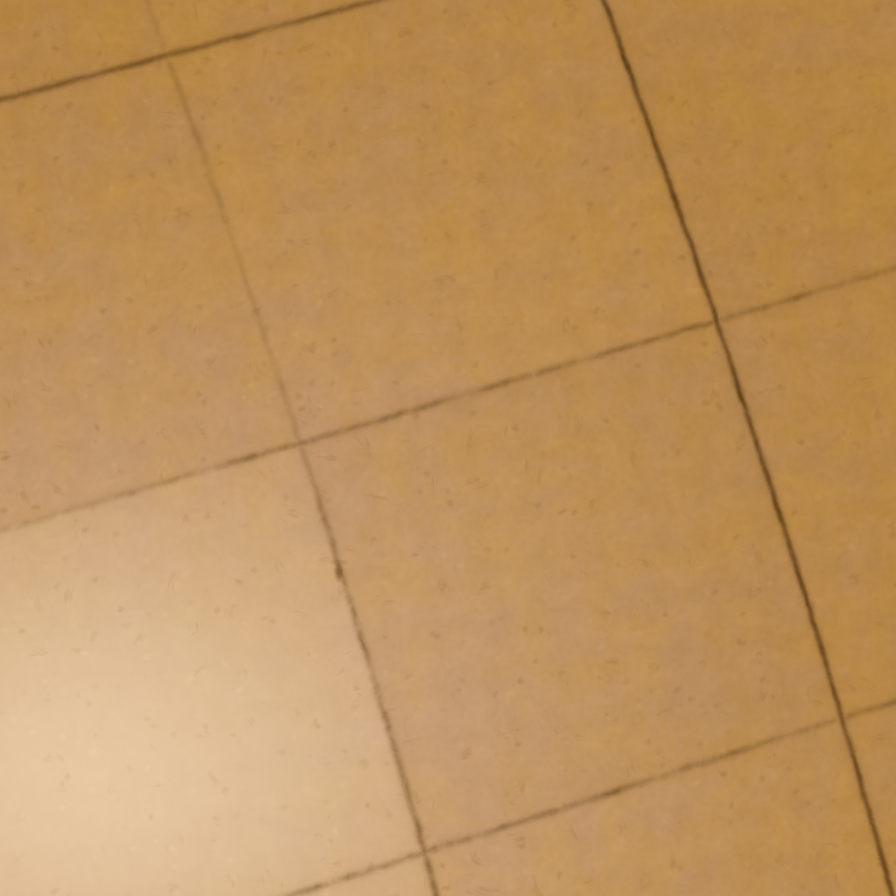
Give the GLSL for this texture, as a three.js fragment shader.

```glsl
varying vec2 vUv;

const float TILE_SIZE = 0.486;
const float SEAM_WIDTH = 0.0042;
const float DARK_SEAM_WIDTH = 0.0034;
const float GRAIN_AMOUNT = 0.016;
const float BLOTCH_AMOUNT = 0.015;
const float SCUFF_STRENGTH = 0.16;
const float FLECK_CELLS = 40.0;
const float FLECK_STRENGTH = 0.24;
const vec2 GLOW_CENTER = vec2(0.09, 0.13);
const vec2 GLOW_RADIUS = vec2(0.40, 0.29);
const vec2 CHIP_CENTER = vec2(0.378, 0.361);
const vec3 LIT_TAN = vec3(0.752, 0.582, 0.398);
const vec3 SHADED_OCHRE = vec3(0.700, 0.515, 0.272);
const vec3 GLOW_CREAM = vec3(0.900, 0.780, 0.635);
const vec3 GOLD_TINT = vec3(0.012, 0.006, -0.022);
const vec3 ROSE_TINT = vec3(-0.004, -0.002, 0.026);
const vec3 SEAM_BROWN = vec3(0.350, 0.225, 0.085);
const vec3 FLECK_BROWN = vec3(0.500, 0.345, 0.170);

vec2 hash2(vec2 p) {
  vec3 q = fract(p.xyx * vec3(0.1031, 0.1030, 0.0973));
  q += dot(q, q.yzx + 33.33);
  return fract((q.xx + q.yz) * q.zy);
}

// Cellular noise: distance to the nearest point, and that point's random id
vec2 cells(vec2 p) {
  vec2 base = floor(p);
  vec2 nearest = vec2(9.0, 0.0);
  for (int j = -1; j <= 1; j++) {
    for (int i = -1; i <= 1; i++) {
      vec2 cell = base + vec2(float(i), float(j));
      float d = length(cell + hash2(cell + 71.0) - p);
      if (d < nearest.x) nearest = vec2(d, hash2(cell + 19.0).x);
    }
  }
  return nearest;
}

// Layered, rotated sines, roughly -1 to 1
float mottle(vec2 p) {
  float sum = 0.0;
  float weight = 0.5;
  for (int i = 0; i < 5; i++) {
    p = mat2(0.8, 0.6, -0.6, 0.8) * p * 1.7 + 1.3;
    p += 0.6 * sin(p.yx * 0.9);
    sum += weight * sin(p.x) * cos(p.y);
    weight *= 0.72;
  }
  return sum;
}

// Tilted floor grid with slight perspective and lens bend
vec2 floorCoords(vec2 p) {
  float column = (p.x - 0.487 + p.y * (0.277 + 0.046 * p.y)) / 0.5095;
  float row = (p.y - 0.293 * p.x - 0.4076) / (0.508 - 0.018 * p.x - 0.031 * p.y);
  return vec2(column, row);
}

// Soft groove with a faint dirty halo
float seam(float d, float width) {
  float x = d / width;
  return exp(-x * x) + 0.10 * exp(-0.15 * x * x);
}

void main() {
  vec2 grid = floorCoords(vUv);
  vec2 line = floor(grid + 0.5);
  vec2 tile = floor(grid);

  // Room light and broad colour mottling
  float shade = smoothstep(0.2, 1.0, length(vUv - vec2(0.2, 0.1)));
  vec3 color = mix(LIT_TAN, SHADED_OCHRE, shade);
  float tint = 0.6 * mottle(vUv * 7.0) + 0.7 * mottle(vUv * 22.0 + 4.0);
  color += mix(ROSE_TINT, GOLD_TINT, smoothstep(-0.9, 0.9, tint));
  color += 0.010 * (hash2(tile + 40.0).x - 0.5);

  // Reflected glow, strongest on the lower left tile
  vec2 g = (vUv - GLOW_CENTER) / GLOW_RADIUS;
  vec2 inside = 1.0 - smoothstep(-0.016, 0.016, grid);
  float glow = exp(-dot(g, g)) * mix(0.5, 1.0, inside.x * inside.y);
  color = mix(color, GLOW_CREAM, glow);

  // Blotchy grain, ragged scuffs and sparse soft flecks
  float calm = 1.0 - 0.65 * glow;
  float grain = cells(vUv * 95.0 + 0.5 * mottle(vUv * 40.0)).x - 0.45;
  color += calm * (GRAIN_AMOUNT * grain + BLOTCH_AMOUNT * mottle(vUv * 42.0 + 2.0));
  float scuff = smoothstep(0.50, 1.10, mottle(vUv * 46.0 + 31.0));
  color = mix(color, FLECK_BROWN, SCUFF_STRENGTH * calm * scuff);
  vec2 ragged = 0.16 * vec2(mottle(vUv * 40.0), mottle(vUv * 40.0 + 9.0));
  vec2 fleck = cells(mat2(0.9, 0.3, -0.4, 1.0) * vUv * FLECK_CELLS + ragged);
  float spot = 1.0 - smoothstep(0.0, 0.24, fleck.x);
  float darkSpot = spot * smoothstep(0.72, 1.0, fleck.y);
  float paleSpot = spot * (1.0 - smoothstep(0.0, 0.25, fleck.y));
  color = mix(color, FLECK_BROWN, FLECK_STRENGTH * calm * darkSpot);
  color += 0.022 * paleSpot;

  // Seams: broken, uneven grooves, each line with its own wear
  float wear = 0.5 * mottle(vUv * 15.0) + 0.9 * mottle(vUv * 36.0 + 5.0);
  vec2 wobble = 0.0012 * vec2(mottle(vUv * 40.0), mottle(vUv * 40.0 + 8.0));
  vec2 d = abs((grid - line) * TILE_SIZE + wobble);
  float darkColumn = step(0.5, line.x);
  float darkRow = step(0.5, line.y);
  float fadedColumn = mix(0.13, 0.32, 1.0 - smoothstep(0.30, 0.54, vUv.y));
  float fadedRow = mix(0.14, 0.26, smoothstep(0.12, 0.32, vUv.x));
  vec2 strength = vec2(mix(fadedColumn, 0.66, darkColumn), mix(fadedRow, 0.48, darkRow));
  strength *= 1.0 + wear * mix(vec2(0.75), vec2(0.28), vec2(darkColumn, darkRow));
  float columnSeam = seam(d.x, mix(SEAM_WIDTH, DARK_SEAM_WIDTH, darkColumn));
  vec2 seams = strength * vec2(columnSeam, seam(d.y, SEAM_WIDTH));
  color = mix(color, SEAM_BROWN, clamp(max(seams.x, seams.y), 0.0, 0.9));

  // Small chip beside a seam
  float chip = length((vUv - CHIP_CENTER) * vec2(1.8, 0.9) + wobble);
  color = mix(color, SEAM_BROWN, 0.42 * (1.0 - smoothstep(0.001, 0.012, chip)));

  gl_FragColor = vec4(color, 1.0);
}
```
